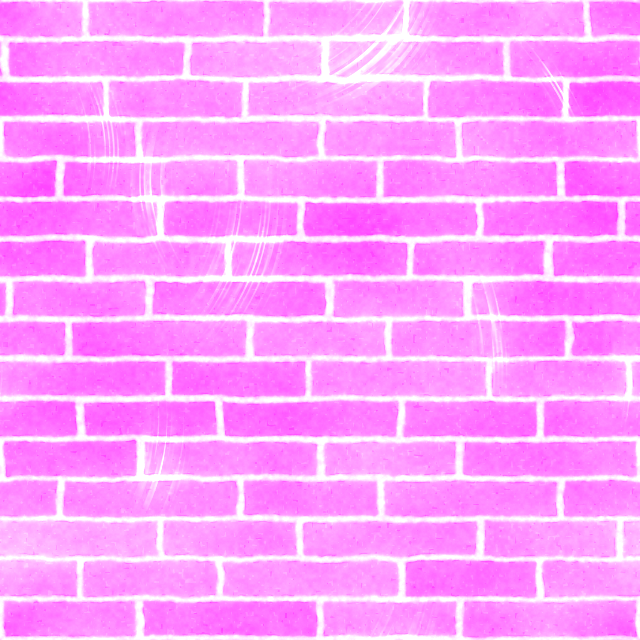
A three.js fragment shader for this texture:

```glsl
// Weathered brick wall in magenta and white: 16 courses, each alternating two long
// and two short bricks, stepped a quarter period per course. Bricks are rounded
// boxes; periodic noise adds clouds, grain and chips, and curved strokes add scuffs.
varying vec2 vUv;

const float COURSES = 16.0;
const float PERIOD = 0.5;         // one long plus one short brick
const float LONG_SHARE = 0.565;   // part of the period taken by the long brick
const vec2 JOINT = vec2(0.0120, 0.0096);
const float EDGE = 0.0017;

float hash(vec2 p) {
  vec3 q = fract(p.xyx * 0.1031);
  q += dot(q, q.yzx + 33.33);
  return fract((q.x + q.y) * q.z);
}

// Value noise that repeats after the given number of cells
float noise(vec2 p, vec2 cells) {
  vec2 i = floor(p);
  vec2 f = fract(p);
  f = f * f * (3.0 - 2.0 * f);
  vec2 a = mod(i, cells);
  vec2 b = mod(i + 1.0, cells);
  return mix(mix(hash(a), hash(vec2(b.x, a.y)), f.x),
             mix(hash(vec2(a.x, b.y)), hash(b), f.x), f.y);
}

float fbm(vec2 uv, vec2 cells) {
  float sum = 0.0;
  float weight = 0.5;
  for (int i = 0; i < 4; i++) {
    sum += weight * noise(uv * cells, cells);
    cells *= 2.0;
    weight *= 0.5;
  }
  return sum / 0.9375;
}

float roundBox(vec2 p, vec2 halfSize, float radius) {
  vec2 d = abs(p) - halfSize + radius;
  return length(max(d, 0.0)) + min(max(d.x, d.y), 0.0) - radius;
}

vec2 wrapped(vec2 d) { return fract(d + 0.5) - 0.5; }

float softSpot(vec2 p, vec2 size) {
  p /= size;
  return exp(-dot(p, p));
}

// Bundle of fine bent strokes with a pale haze; tilt leans the top to the right
float scuff(vec2 uv, vec2 centre, vec2 size, float tilt, float bend) {
  vec2 d = wrapped(uv - centre);
  vec2 q = vec2(d.x * cos(tilt) - d.y * sin(tilt), d.x * sin(tilt) + d.y * cos(tilt));
  q.x += bend * q.y * q.y;
  float lines = noise(vec2(q.x * 300.0, q.y * 9.0) + centre * 91.0, vec2(997.0));
  lines = smoothstep(0.45, 0.95, lines);
  return 0.42 * lines * softSpot(q, size) + 0.10 * softSpot(q, size * 1.4);
}

float scuffs(vec2 uv) {
  float s = scuff(uv, vec2(0.163, 0.785), vec2(0.027, 0.060), -0.10, 2.0);
  s += scuff(uv, vec2(0.235, 0.690), vec2(0.024, 0.070), -0.12, -2.0);
  s += scuff(uv, vec2(0.590, 0.930), vec2(0.045, 0.100), 0.75, 2.0);
  s += scuff(uv, vec2(0.385, 0.600), vec2(0.045, 0.080), 0.30, 1.5);
  s += scuff(uv, vec2(0.770, 0.490), vec2(0.020, 0.060), -0.15, 1.0);
  s += scuff(uv, vec2(0.255, 0.280), vec2(0.025, 0.060), 0.20, 1.5);
  s += scuff(uv, vec2(0.980, 0.410), vec2(0.017, 0.045), 0.05, 1.0);
  return s + scuff(uv, vec2(0.870, 0.870), vec2(0.016, 0.055), -0.55, 1.0);
}

// Broad pale and deep areas of the wall
float shading(vec2 uv) {
  float s = 0.34 * (fbm(uv, vec2(7.0, 8.0)) - 0.5);
  s += 0.15 * softSpot(wrapped(uv - vec2(0.12, 0.15)), vec2(0.14, 0.06));
  s += 0.12 * softSpot(wrapped(uv - vec2(0.50, 0.88)), vec2(0.22, 0.09));
  s -= 0.13 * softSpot(wrapped(uv - vec2(0.94, 0.88)), vec2(0.07, 0.05));
  s -= 0.11 * softSpot(wrapped(uv - vec2(0.06, 0.70)), vec2(0.12, 0.08));
  return s - 0.09 * softSpot(wrapped(uv - vec2(0.17, 0.40)), vec2(0.15, 0.07));
}

void main() {
  vec2 uv = vUv;
  // Uneven masonry lines
  vec2 waver = vec2(noise(uv * 40.0, vec2(40.0)), noise(uv * 24.0 + 7.0, vec2(24.0))) - 0.5;
  vec2 rough = vec2(fbm(uv, vec2(110.0)), fbm(uv + 0.37, vec2(110.0))) - 0.5;
  vec2 p = uv + waver * 0.0045 + rough * 0.0035;

  // Course, brick and position inside the brick
  float y = p.y * COURSES - 0.03;
  float course = mod(floor(y), COURSES);
  float slip = 0.027 * step(6.0, course) * step(course, 9.0) + 0.08 * step(13.0, course);
  float x = p.x / PERIOD - (0.4375 + 0.25 * course + slip);
  float u = fract(x);
  float isShort = step(LONG_SHARE, u);
  float share = mix(LONG_SHARE, 1.0 - LONG_SHARE, isShort);
  float middle = mix(0.5 * LONG_SHARE, 0.5 + 0.5 * LONG_SHARE, isShort);
  vec2 id = vec2(mod(floor(x), 2.0) * 2.0 + isShort, course);
  vec2 local = vec2((u - middle) * PERIOD, (fract(y) - 0.5) / COURSES);
  vec2 joint = JOINT * (0.8 + 0.4 * vec2(hash(id + 3.1), hash(id + 8.7)));
  float d = roundBox(local, 0.5 * (vec2(share * PERIOD, 1.0 / COURSES) - joint), 0.003);

  // Brick face: tone, grain, pale flecks and dark pits
  float shade = shading(uv);
  float grain = fbm(uv, vec2(130.0)) - 0.5;
  float fleck = smoothstep(0.80, 0.95, noise(uv * 210.0, vec2(210.0)));
  float pit = smoothstep(0.88, 0.97, noise(uv * 170.0 + 31.0, vec2(170.0)));
  float face = 0.475 + 0.13 * (hash(id) - 0.5) + shade + 0.16 * grain + 0.08 * fleck - 0.12 * pit;
  face += 0.12 * exp(d / 0.004);
  face -= 0.22 * exp(-abs(d + 0.001) / 0.0012) * smoothstep(0.50, 0.75, noise(uv * 90.0, vec2(90.0)));

  // Mortar: white core with rosy, crumbly borders
  float core = smoothstep(-0.001, 0.0045, d);
  float mortar = mix(0.76, 0.98, core) + 0.35 * shade + 0.30 * grain;

  float green = mix(mortar, face, 1.0 - smoothstep(-EDGE, EDGE, d)) + scuffs(uv);
  gl_FragColor = vec4(1.0, clamp(green, 0.28, 1.0), 1.0, 1.0);
}
```
